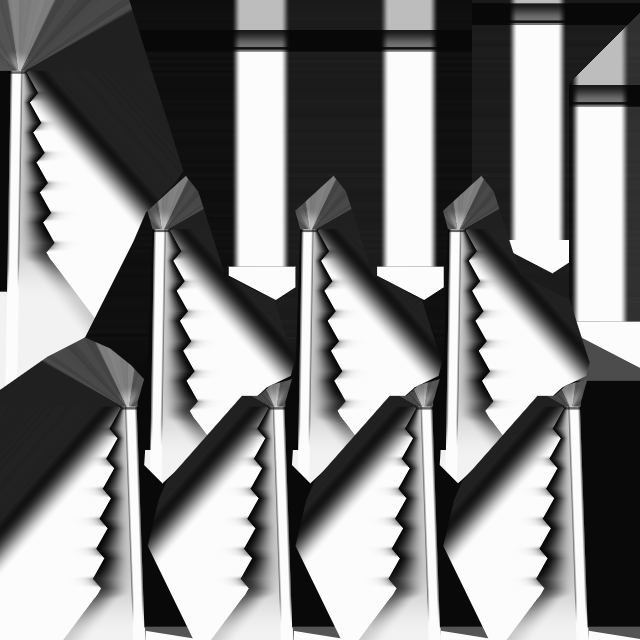
Reproduce this pattern procedurally as a Shadertoy shader.

```glsl
#define GRID 768.0
#define PERIOD 177.3
#define TOOTH 36.0
#define TOOTH_DEPTH 11.0
#define STRIP_HALF 7.0
#define COLUMN_HALF 35.0
#define COLUMN_LENGTH 258.0
#define WHITE 0.99
#define SLATE 0.125
#define BLACK 0.035

float hash(float n) { return fract(sin(n * 12.9898) * 43758.5453); }

// Antialiased coverage of a signed distance
float cover(float d) { return clamp(0.5 - d * iResolution.y / GRID, 0.0, 1.0); }

float polygon(vec2 p, vec2 v[12]) {
    float d = 1e9, side = 1.0;
    for (int i = 0, j = 11; i < 12; j = i, i++) {
        vec2 e = v[j] - v[i], w = p - v[i];
        vec2 r = w - e * clamp(dot(w, e) / dot(e, e), 0.0, 1.0);
        d = min(d, dot(r, r));
        bvec3 c = bvec3(p.y >= v[i].y, p.y < v[j].y, e.x * w.y > e.y * w.x);
        if (all(c) || all(not(c))) side = -side;
    }
    return side * sqrt(d);
}

// Faceted grey fan spreading upward from the neck
float fanTone(vec2 b) {
    float a = atan(b.x - 3.0, 4.0 - b.y);
    float tone = mix(0.32, 0.5, smoothstep(-0.17, -0.13, a));
    tone = mix(tone, 0.27, smoothstep(0.43, 0.47, a));
    tone += 0.05 * (hash(floor(a * 18.0)) - 0.5);
    tone += 0.25 * smoothstep(26.0, 6.0, length(b)) * smoothstep(0.8, 0.3, abs(a));
    return mix(tone, SLATE, smoothstep(1.03, 1.07, a));
}

// Strip, toothed shadow and soft diagonal; the neck is at zero, y runs down
float bladeTone(vec2 b, float lean) {
    float u = b.x + lean * b.y;
    // White body fading into the slate above the diagonal
    float s = dot(b - vec2(14.0, 0.0), vec2(0.755, -0.656));
    float tone = mix(WHITE, 0.07, smoothstep(-27.0, 10.0, s));
    tone = mix(tone, SLATE + 0.01 * hash(floor(s * 0.3)), smoothstep(10.0, 20.0, s));
    // Sawtooth edge, then a slanted heel
    float f = fract((b.y - 38.0) / TOOTH);
    float saw = min(f / 0.68, (1.0 - f) / 0.32);
    float tip = 16.0 + 0.11 * (b.y - 38.0);
    float edge = tip + TOOTH_DEPTH * saw;
    float heel = smoothstep(222.0, 232.0, b.y);
    edge = mix(edge, 40.0 + 0.75 * (b.y - 225.0), heel);
    float toothShade = smoothstep(0.55, 0.72, f) * smoothstep(1.0, 0.85, f);
    tone *= 1.0 - 0.45 * toothShade * (1.0 - heel) * exp(-max(b.x - edge, 0.0) / 7.0);
    // Shadow between strip and teeth
    float span = mix(max(edge - STRIP_HALF + lean * b.y, 4.0), 32.0, heel);
    float shadow = mix(0.03, 0.78, smoothstep(0.0, 1.0, (edge - b.x) / span));
    shadow = mix(shadow, WHITE, 0.8 * smoothstep(190.0, 275.0, b.y));
    tone = mix(tone, shadow, cover(b.x - edge));
    // Bright strip with grey rims and black to its outer side
    float fade = smoothstep(225.0, 265.0, b.y);
    float strip = mix(0.45, WHITE, smoothstep(STRIP_HALF, STRIP_HALF - 3.0, abs(u)));
    strip = mix(strip, WHITE, fade);
    tone = mix(tone, strip, cover(abs(u) - STRIP_HALF));
    tone = mix(tone, BLACK, cover(u + STRIP_HALF) * cover(b.y - 265.0));
    // Neck
    tone *= 1.0 - 0.6 * cover(abs(b.y - 2.0) - 1.5) * cover(abs(u) - 11.0);
    return mix(tone, fanTone(b), cover(b.y));
}

// Hanging columns, each with a lintel band and a pointed foot
float columnTone(vec2 p) {
    int id = p.x < 402.0 ? 0 : p.x < 567.0 ? 1 : (p.x < 683.0 || p.x + p.y < 783.0) ? 2 : 3;
    float centre = id == 0 ? 313.0 : id == 1 ? 491.0 : id == 2 ? 645.0 : 720.0;
    float t = p.y - (id < 2 ? 62.0 : id == 2 ? 30.0 : 128.0);
    float x = p.x - centre;
    float back = (x > 0.0) == (id == 0 || id == 3) || id == 2 ? 0.11 : 0.06;
    back += 0.015 * (hash(floor(p.y / 4.0)) - 0.5);
    if (id == 3 && x > 0.0) back += 0.08;
    back = mix(back, BLACK, smoothstep(400.0, 460.0, p.y));
    float band = cover(-26.0 - t) * cover(t);
    float body = mix(0.74, WHITE, cover(-t));
    body = mix(body, mix(0.1, 0.45, smoothstep(-26.0, -6.0, t)), band);
    body *= 1.0 - 0.85 * cover(abs(t + 4.0) - 1.5);
    float tone = mix(back, 0.03, band);
    float rim = smoothstep(COLUMN_HALF, COLUMN_HALF - 11.0, abs(x));
    tone = mix(tone, body, rim * cover(t - COLUMN_LENGTH));
    // Foot; the last one runs off the side above a grey wedge
    vec2 f = vec2(x, t - COLUMN_LENGTH);
    float slope = f.y - 11.0 - 0.518 * (x + 38.0);
    float foot = max(-f.y, slope);
    if (id < 3) foot = max(foot, max(abs(x - 1.5) - 40.0, f.y - 40.0 + 0.65 * (x - 18.0)));
    else tone = mix(tone, 0.3, cover(max(-slope, p.y - 457.0)));
    return mix(tone, WHITE, cover(foot));
}

void mainImage(out vec4 fragColor, in vec2 fragCoord) {
    vec2 p = fragCoord / iResolution.xy * GRID;
    p.y = GRID - p.y;
    // Cell outlines relative to each neck
    vec2 corner[12] = vec2[12](vec2(135, -85), vec2(200, 120), vec2(190, 135), vec2(155, 170), vec2(140, 205), vec2(82, 320),
        vec2(40, 345), vec2(-20, 385), vec2(-30, 268), vec2(-30, 0), vec2(-30, -85), vec2(0, -86));
    vec2 upper[12] = vec2[12](vec2(31, -64), vec2(46, -45), vec2(78, 55), vec2(137, 85), vec2(161, 160), vec2(157, 176),
        vec2(128, 190), vec2(3, 305), vec2(-19, 283), vec2(-18, 268), vec2(-9, 0), vec2(-15, -22));
    vec2 lower[12] = vec2[12](vec2(-16, -33), vec2(9, -26), vec2(24, -13), vec2(44, -13), vec2(134, 89), vec2(144, 112),
        vec2(157, 167), vec2(102, 280), vec2(40, 281), vec2(-18, 281), vec2(-17, 264), vec2(-8, -5));
    vec2 side[12] = vec2[12](vec2(-16, -33), vec2(0, -50), vec2(25, -70), vec2(55, -83), vec2(100, -60), vec2(160, -18),
        vec2(161, 167), vec2(160, 281), vec2(40, 282), vec2(-18, 281), vec2(-17, 264), vec2(-8, -5));

    float tone = columnTone(p);
    // Grey ledge along the base
    tone = mix(tone, 0.33, cover(752.0 - p.y));
    tone = mix(tone, WHITE, cover(757.0 + 0.16 * mod(p.x - 175.0, PERIOD) - p.y));

    vec2 b = p - vec2(20, 85);
    tone = mix(tone, bladeTone(b, 0.017), cover(polygon(b, corner)));
    for (int i = 0; i < 3; i++) {
        b = p - vec2(192.0 + PERIOD * float(i), 275.0);
        tone = mix(tone, bladeTone(b, 0.017), cover(polygon(b, upper)));
    }
    // Mirrored row
    for (int i = 0; i < 4; i++) {
        b = vec2(157.0 + PERIOD * float(i) - p.x, p.y - 488.0);
        float d = i == 0 ? polygon(b, side) : polygon(b, lower);
        tone = mix(tone, bladeTone(b, 0.035), cover(d));
    }
    fragColor = vec4(vec3(clamp(tone, 0.0, 1.0)), 1.0);
}
```
